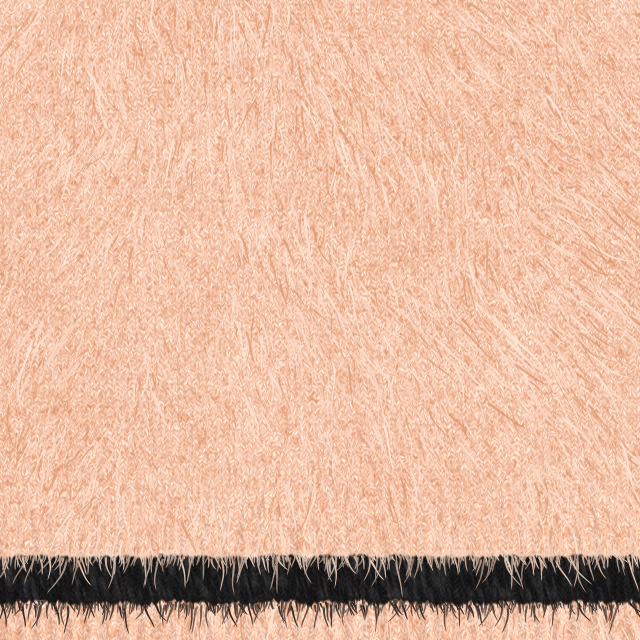
Write a Shadertoy shader that draws this texture.

```glsl
// Fluffy peach knit with combed hairs and a black stripe near the hem.

float hash(vec2 p) {
    return fract(sin(dot(p, vec2(127.1, 311.7))) * 43758.5453);
}

float noise(vec2 p) {
    vec2 i = floor(p), f = fract(p);
    f = f * f * (3.0 - 2.0 * f);
    return mix(mix(hash(i), hash(i + vec2(1, 0)), f.x),
               mix(hash(i + vec2(0, 1)), hash(i + vec2(1, 1)), f.x), f.y);
}

// Sideways lean of the hairs: left on the left, strongly right on the right
float combLean(vec2 p) {
    float lean = 1.4 * (p.x - 0.37) + 1.1 * (noise(p * 8.0 + 3.0) - 0.5);
    return lean * mix(0.3, 1.0, smoothstep(0.12, 0.55, p.y));
}

// Irregular V stitches, 0 in the gaps and 1 on the yarn
float knit(vec2 p) {
    p += 0.009 * (vec2(noise(p * 85.0), noise(p * 85.0 + 19.0)) - 0.5);
    float column = abs(fract(p.x * 88.0) - 0.5);
    float y = p.y * 114.0 - column * 1.8;
    float row = fract(y);
    float yarn = smoothstep(0.0, 0.35, row) * (1.0 - smoothstep(0.55, 1.0, row));
    float gap = smoothstep(0.0, 0.16, column) * (1.0 - 0.7 * smoothstep(0.36, 0.5, column));
    float uneven = hash(vec2(floor(p.x * 176.0), floor(y)));
    return mix(0.35, yarn, 0.85) * (0.3 + 0.7 * gap) * mix(0.45, 1.25, uneven);
}

// Coverage of one tapered, curved hair hanging from its root
float hair(vec2 q, float lean, float len, float bend, float width, float px) {
    vec2 dir = normalize(vec2(lean, -1.0));
    float t = dot(q, dir) / len;
    float wave = bend * t * t + 0.02 * sin(t * 6.0 + bend * 30.0);
    float side = dot(q, vec2(-dir.y, dir.x)) - len * wave;
    float w = width * (1.0 - 0.7 * t);
    float cover = clamp(0.5 + (w - abs(side)) / px, 0.0, 1.0);
    return cover * smoothstep(0.0, 0.15, t) * (1.0 - smoothstep(0.85, 1.0, t));
}

// Scattered hairs over the fabric, some of them shadows, painted cell by cell
vec3 addHairs(vec3 col, vec2 p, float cell, int count, float width, float strength, float px) {
    vec2 home = floor(p / cell);
    for (int j = -1; j <= 1; j++)
    for (int i = -1; i <= 1; i++)
    for (int k = 0; k < count; k++) {
        vec2 id = home + vec2(i, j);
        vec2 seed = id + float(k) * vec2(17.3, 41.7) + cell * 900.0;
        vec2 root = (id + vec2(hash(seed), hash(seed + 5.1))) * cell;
        float r = hash(seed + 9.7), s = hash(seed + 23.9);
        float lean = combLean(root) + 0.7 * (r - 0.5);
        float len = cell * mix(0.4, 0.95, s);
        float bend = 0.6 * (hash(seed + 31.3) - 0.5);
        float a = hair(p - root, lean, len, bend, width * mix(0.7, 1.2, r), px);
        float tuft = smoothstep(0.25, 0.75, noise(root * 13.0) + 0.25 * root.x);
        vec3 tone = mix(vec3(0.97, 0.80, 0.70), vec3(1.0, 0.91, 0.85), s);
        float shadow = step(hash(seed + 47.9), 0.24);
        tone = mix(tone, vec3(0.87, 0.58, 0.43), shadow);
        col = mix(col, tone, a * strength * mix(0.35, 1.0, tuft) * (1.0 - 0.25 * shadow));
    }
    return col;
}

// A row of loose hairs hanging below the edge at height top
float fringe(vec2 p, float top, float reach, float spacing, float seed, float px) {
    float home = floor(p.x / spacing), cover = 0.0;
    for (int i = -7; i <= 7; i++) {
        vec2 id = vec2(home + float(i), seed);
        float r = hash(id), s = hash(id + 7.3);
        vec2 root = vec2((id.x + r) * spacing, top + 0.014 * hash(id + 3.9));
        float lean = 0.8 * (s - 0.5) + 0.3 * (p.x - 0.4);
        float len = reach * mix(0.25, 1.0, pow(hash(id + 13.1), 1.3));
        float a = hair(p - root, lean, len, 0.6 * (r - 0.5), 0.0020, px);
        cover = max(cover, a * mix(0.6, 1.0, s));
    }
    return cover;
}

void mainImage(out vec4 fragColor, in vec2 fragCoord) {
    vec2 p = fragCoord / iResolution.xy;
    float px = 1.0 / iResolution.y;

    // Peach stitches with flecks, soft patches and ribs near the hem
    float stitch = knit(p);
    float patches = noise(p * 5.0) * 0.5 + noise(p * 25.0) * 0.5;
    float grain = noise(p * vec2(400.0, 270.0));
    float fleck = smoothstep(0.62, 0.9, noise(p * vec2(190.0, 140.0) + 7.0));
    vec3 col = mix(vec3(0.87, 0.57, 0.41), vec3(1.0, 0.86, 0.78),
                   0.17 + 0.62 * stitch + 0.5 * grain - 0.28 * fleck + 0.2 * (patches - 0.3));
    float hem = 1.0 - smoothstep(0.08, 0.28, p.y);
    col *= 1.0 - 0.05 * hem * sin(p.x * 230.0 + 5.0 * noise(p * 14.0));

    // Fine fuzz, combed strands, then sparse broad strands
    col = addHairs(col, p, 0.034, 6, 0.0011, 0.7, px);
    col = addHairs(col, p, 0.068, 10, 0.0015, 0.9, px);
    col = addHairs(col, p, 0.090, 5, 0.0021, 0.95, px);

    // Black stripe with ragged edges and faint yarn
    float ragged = 0.008 * (noise(vec2(p.x * 60.0, 2.0)) - 0.5)
                 + 0.006 * (noise(vec2(p.x * 220.0, 8.0)) - 0.5);
    float stripe = smoothstep(-0.003, 0.003, p.y - 0.058 - ragged)
                 * (1.0 - smoothstep(-0.003, 0.003, p.y - 0.131 - 0.6 * ragged));
    float fuzz = noise(vec2(p.x * 240.0 + p.y * 60.0, p.y * 55.0));
    vec3 black = vec3(0.06, 0.055, 0.055) + stitch * 0.06 + 0.12 * fuzz * fuzz;
    col = mix(col, black, stripe);

    // Dark hairs below the stripe, pale hairs falling across it
    float darkHairs = max(fringe(p, 0.054, 0.050, 0.0065, 4.0, px),
                          fringe(p, 0.056, 0.030, 0.0036, 11.0, px));
    col = mix(col, vec3(0.11, 0.09, 0.085), darkHairs * 0.92);
    float paleHairs = max(fringe(p, 0.128, 0.070, 0.0075, 21.0, px),
                          fringe(p, 0.130, 0.034, 0.0036, 37.0, px));
    vec3 pale = mix(vec3(0.91, 0.75, 0.65), vec3(0.99, 0.89, 0.82), noise(p * 70.0));
    col = mix(col, pale, paleHairs * 0.94);

    fragColor = vec4(clamp(col, 0.0, 1.0), 1.0);
}
```
